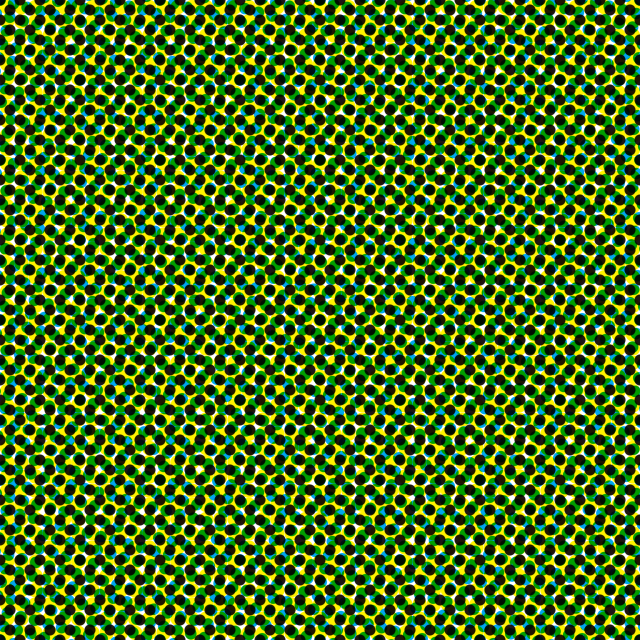
A three.js fragment shader for this pattern:

```glsl
// Three overprinted halftone screens: cyan, yellow and black round dots on white.
// Each screen is a square lattice rotated by a whole-number vector, so it wraps
// at every edge; inks multiply, giving green, brown and near-black overlaps.

varying vec2 vUv;

// Lattice vectors: cells along and across the canvas for each ink.
const vec2 CYAN_SCREEN = vec2(44.0, 12.0);    // about 15 degrees
const vec2 YELLOW_SCREEN = vec2(45.0, 0.0);   // upright
const vec2 BLACK_SCREEN = vec2(32.0, 32.0);   // 45 degrees

// Dot radii as fractions of a screen's cell; above 0.5 the dots merge.
const float CYAN_RADIUS = 0.41;
const float YELLOW_RADIUS = 0.51;
const float BLACK_RADIUS = 0.39;

// Half width of the smoothed edge, in canvas units.
const float EDGE = 0.0011;

// Ink colours act as filters on the paper.
const vec3 PAPER = vec3(1.0, 1.0, 1.0);
const vec3 CYAN = vec3(0.0, 0.65, 0.93);
const vec3 YELLOW = vec3(1.0, 0.95, 0.0);
const vec3 BLACK = vec3(0.12, 0.09, 0.08);

// Coverage of one rotated dot screen at p, from 0 to 1.
float dotScreen(vec2 p, vec2 lattice, float radius) {
  vec2 cell = vec2(lattice.x * p.x - lattice.y * p.y,
                   lattice.y * p.x + lattice.x * p.y);
  vec2 fromCentre = fract(cell + 0.5) - 0.5;
  float signedDistance = (length(fromCentre) - radius) / length(lattice);
  return 1.0 - smoothstep(-EDGE, EDGE, signedDistance);
}

// Lay one ink over the colour below it.
vec3 overprint(vec3 below, vec3 ink, float coverage) {
  return below * mix(vec3(1.0), ink, coverage);
}

void main() {
  // All screens share a dot at the middle of the canvas.
  vec2 p = vUv - 0.5;

  vec3 color = PAPER;
  color = overprint(color, CYAN, dotScreen(p, CYAN_SCREEN, CYAN_RADIUS));
  color = overprint(color, YELLOW, dotScreen(p, YELLOW_SCREEN, YELLOW_RADIUS));
  color = overprint(color, BLACK, dotScreen(p, BLACK_SCREEN, BLACK_RADIUS));

  gl_FragColor = vec4(color, 1.0);
}
```
